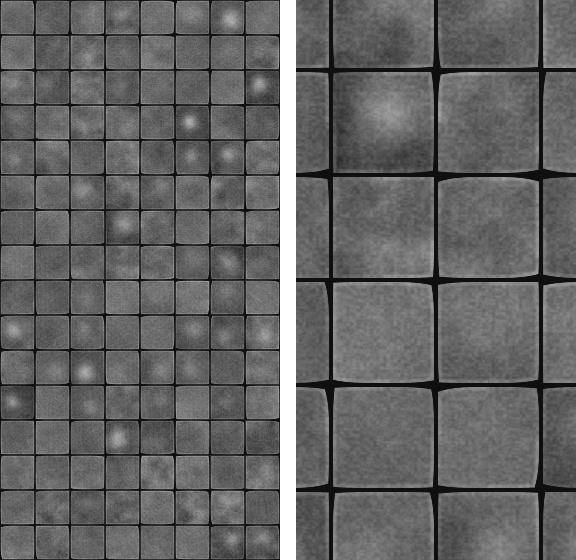
Left, the full canvas; right, a detail of the centre.
This pattern is drawn by a WebGL 1 fragment shader. Its source:

```glsl
precision highp float;

uniform vec2 u_resolution;

const vec2 TILES = vec2(8.0, 16.0);
const float GAP = 0.019;         // half joint width, in tiles
const float CORNER_GAP = 0.055;  // extra joint width at worn corners
const float JOINT_TONE = 0.06;

float hash(vec2 p) {
  return fract(sin(dot(p, vec2(127.1, 311.7))) * 43758.5453);
}

vec2 hash2(vec2 p) {
  return vec2(hash(p), hash(p + vec2(37.2, 17.9)));
}

float noise(vec2 p) {
  vec2 cell = floor(p);
  vec2 f = fract(p);
  f = f * f * (3.0 - 2.0 * f);
  float low = mix(hash(cell), hash(cell + vec2(1.0, 0.0)), f.x);
  float high = mix(hash(cell + vec2(0.0, 1.0)), hash(cell + vec2(1.0, 1.0)), f.x);
  return mix(low, high, f.y);
}

float fbm(vec2 p) {
  float sum = 0.0;
  float gain = 0.5;
  for (int i = 0; i < 4; i++) {
    sum += gain * noise(p);
    p = p * 2.03 + vec2(5.3, 9.1);
    gain *= 0.5;
  }
  return sum / 0.9375;
}

// Distance inside one pair of opposite sides, pinched at random corners.
float sideDistance(float across, float along, vec2 id, float seed) {
  vec2 corner = vec2(sign(across), sign(along));
  float wear = hash(id + corner * 0.31 + seed);
  float pinch = CORNER_GAP * wear * wear * pow(abs(2.0 * along), 3.5);
  return 0.5 - abs(across) - GAP - pinch;
}

float tileDistance(vec2 f, vec2 id) {
  return min(sideDistance(f.x, f.y, id, 3.7), sideDistance(f.y, f.x, id, 8.3));
}

// Soft light or dark spot; a few tiles are much stronger than the rest.
float spot(vec2 f, vec2 id) {
  vec2 center = (hash2(id + 21.4) - 0.5) * 0.32;
  float radius = mix(0.18, 0.32, hash(id + 4.6));
  vec2 d = (f - center) / radius;
  float shape = exp(-dot(d, d)) - 0.3;
  float strength = hash(id + 61.8) * 2.0 - 1.0;
  return shape * (0.12 * strength + 0.26 * pow(strength, 5.0));
}

float tileTone(vec2 f, vec2 id) {
  float base = 0.405 + 0.09 * (hash(id + 13.2) - 0.5);
  vec2 tilt = (hash2(id + 44.1) - 0.5) * 0.12;
  float cloudAmount = mix(0.08, 0.34, pow(hash(id + 72.5), 2.0));
  float clouds = fbm(f * 3.2 + hash2(id + 90.3) * 50.0) - 0.5;
  return base + dot(f, tilt) + spot(f, id) + cloudAmount * clouds;
}

float grain(vec2 p) {
  return 0.09 * (noise(p * 31.0) - 0.5) + 0.06 * (noise(p * 57.0 + 11.0) - 0.5);
}

void main() {
  vec2 p = gl_FragCoord.xy / u_resolution * TILES;
  vec2 id = floor(p);
  vec2 f = fract(p) - 0.5;
  float pixel = TILES.x / u_resolution.x;

  float d = tileDistance(f, id);
  float tone = tileTone(f, id) + grain(p);

  // Thin pale rim just inside the joint
  float rim = 1.0 - smoothstep(0.015, 0.05, d);
  tone += rim * mix(0.03, 0.12, hash(id + sign(f) * 0.23 + 5.5));

  // Dark joint between tiles
  float cover = smoothstep(-0.5 * pixel, 0.5 * pixel, d);
  tone = mix(JOINT_TONE, tone, cover);

  gl_FragColor = vec4(vec3(clamp(tone, 0.0, 1.0)), 1.0);
}
```
